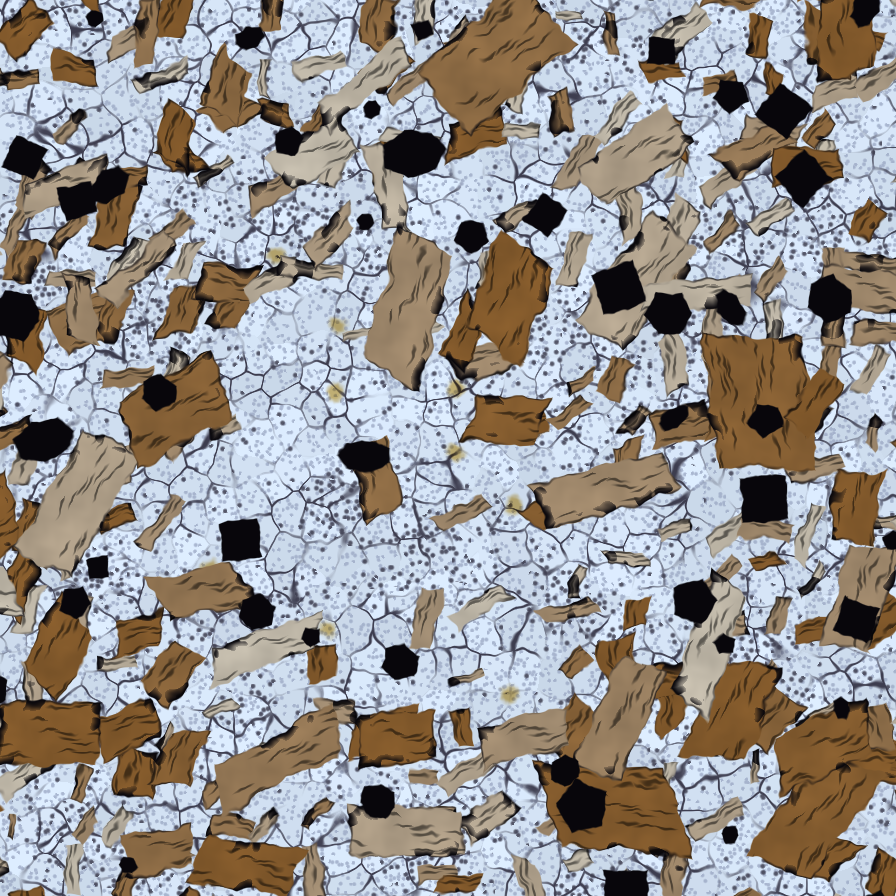
This texture is drawn by a WebGL 2 fragment shader. Its source:

```glsl
#version 300 es
precision highp float;
// Thin section of a schist: a pale mosaic of speckled grains with fine sutures,
// crossed by tan and brown mica flakes and dotted with black opaque crystals.
// Cellular noise makes mosaic, specks and cleavage; layered sines warp outlines.

uniform vec2 u_resolution;
out vec4 fragColor;

const vec3 QUARTZ = vec3(0.83, 0.89, 0.96);
const vec3 HAZE   = vec3(0.60, 0.65, 0.76);
const vec3 SUTURE = vec3(0.24, 0.24, 0.31);
const vec3 BEIGE  = vec3(0.75, 0.72, 0.66);
const vec3 TAN    = vec3(0.62, 0.53, 0.42);
const vec3 BROWN  = vec3(0.51, 0.35, 0.17);
const vec3 OPAQUE = vec3(0.03, 0.025, 0.045);
const vec3 STAIN  = vec3(0.86, 0.73, 0.45);

const float GRAIN_SCALE  = 30.0;
const float SPECK_SCALE  = 135.0;
const float HAZE_SCALE   = 210.0;
const float LARGE_FLAKES = 8.0;
const float SMALL_FLAKES = 18.0;
const float OPAQUE_SCALE = 9.0;
const float STAIN_SCALE  = 15.0;
const float FLAKE_CHANCE = 0.78;
const float OPAQUE_CHANCE = 0.55;
const float FLAKE_ANGLE  = 0.8;
const float ANGLE_SPREAD = 2.0;
const vec2  CLEARING     = vec2(0.44, 0.43);

float pixel;   // one pixel in canvas units

vec3 hash3(vec2 p) {
  vec3 q = fract(p.xyx * vec3(0.1031, 0.1030, 0.0973));
  q += dot(q, q.yxz + 33.33);
  return fract((q.xxy + q.yzz) * q.zyx);
}

mat2 rotation(float a) { return mat2(cos(a), sin(a), -sin(a), cos(a)); }

float inside(float d) { return 1.0 - smoothstep(-pixel, pixel, d); }

// Layered sines, roughly -1 to 1
float waves(vec2 p) {
  float sum = 0.0, amp = 0.6;
  for (int i = 0; i < 4; i++) {
    p = mat2(0.54, 0.84, -0.84, 0.54) * p + 1.7;
    sum += amp * sin(p.x + 1.6 * sin(0.8 * p.y));
    p *= 1.8;
    amp *= 0.6;
  }
  return sum;
}

// Cellular noise: nearest distance, gap to the second nearest, cell id
vec3 cells(vec2 p) {
  vec2 base = floor(p);
  float near = 9.0, second = 9.0, id = 0.0;
  for (int y = -1; y <= 1; y++)
  for (int x = -1; x <= 1; x++) {
    vec2 cell = base + vec2(x, y);
    vec3 h = hash3(cell);
    float d = distance(p, cell + h.xy);
    if (d < near) { second = near; near = d; id = h.z; }
    else second = min(second, d);
  }
  return vec3(near, second - near, id);
}

// 0 in the mica-poor patch, 1 in the mica-rich surroundings
float micaRichness(vec2 p) {
  return smoothstep(0.1, 0.36, distance(p, CLEARING) + 0.09 * waves(p * 9.0));
}

// Pale mosaic with sutures, haze and dark specks
vec3 matrix(vec2 p) {
  vec2 warped = p + 0.006 * vec2(waves(p * 45.0), waves(p * 45.0 + 7.0));
  vec3 grain = cells(warped * GRAIN_SCALE);
  vec3 haze = cells(p * HAZE_SCALE);
  vec3 speck = cells(p * SPECK_SCALE + 31.0);
  vec3 col = QUARTZ * mix(0.95, 1.05, grain.z);
  col = mix(col, HAZE, 0.75 * step(0.66, haze.z) * (1.0 - smoothstep(0.2, 0.7, haze.x)));

  float dusty = smoothstep(0.0, 0.9, waves(rotation(0.5) * p * vec2(13.0, 19.0)));
  float density = mix(0.08, 0.5, dusty) * mix(0.5, 1.0, step(0.3, grain.z));
  float dots = step(speck.z, density) * (1.0 - smoothstep(0.15, 0.55, speck.x));
  col = mix(col, SUTURE, 0.85 * dots);

  float line = 1.0 - smoothstep(0.0006, 0.0024 + pixel, grain.y / GRAIN_SCALE);
  return mix(col, SUTURE, line * smoothstep(-0.8, 0.7, waves(p * 38.0 + 3.0)));
}

// Ragged, skewed flakes with dark rims, cleavage dashes and black scraps
void paintFlakes(inout vec3 col, vec2 p, float scale, float seed) {
  vec2 ragged = p + 0.0045 * vec2(waves(p * 65.0 + seed), waves(p * 65.0 - seed));
  vec2 base = floor(p * scale), local = vec2(0.0);
  float cover = 0.0;
  float rimNoise = waves(p * 50.0 + seed);
  for (int y = -1; y <= 1; y++)
  for (int x = -1; x <= 1; x++) {
    vec2 cell = base + vec2(x, y);
    vec3 place = hash3(cell + seed), kind = hash3(cell + seed + 57.0);
    vec2 centre = (cell + 0.2 + 0.6 * place.xy) / scale;
    if (place.z > FLAKE_CHANCE * mix(0.2, 1.0, micaRichness(centre))) continue;
    vec2 q = rotation(-FLAKE_ANGLE - ANGLE_SPREAD * (kind.x - 0.5)) * (ragged - centre);
    float len = mix(0.28, 0.64, kind.y) / scale;
    float wid = len * (mix(0.24, 0.5, place.x) + 0.25 * step(0.7, kind.z));
    float d = max(abs(q.x + q.y * (place.y - 0.5)) - len, abs(q.y) - wid);
    vec3 tint = mix(BEIGE, TAN, smoothstep(0.1, 0.5, kind.z));
    tint = mix(tint, BROWN, smoothstep(0.55, 0.85, kind.z));
    tint *= 1.0 + 0.06 * rimNoise;
    float rim = smoothstep(-0.0035, -0.0005, d) * smoothstep(-0.6, 0.6, rimNoise);
    float scrap = smoothstep(-0.014, 0.0, d) * smoothstep(0.55, 0.7, rimNoise);
    tint = mix(tint, OPAQUE, max(0.75 * rim, step(0.2, scrap) * scrap));
    float mask = inside(d);
    col = mix(col, tint, mask);
    if (mask > 0.5) { local = q; cover = mask; }
  }
  vec3 dash = cells(local * vec2(24.0, 170.0) + seed);
  col *= 1.0 - 0.5 * cover * step(0.6, dash.z) * (1.0 - smoothstep(0.1, 0.4, dash.x));
}

// Soft ochre stains, mostly in the clearing
void paintStains(inout vec3 col, vec2 p) {
  vec2 cell = floor(p * STAIN_SCALE);
  vec3 h = hash3(cell + 211.0);
  vec2 centre = (cell + 0.3 + 0.4 * h.xy) / STAIN_SCALE;
  float d = distance(p, centre) + 0.003 * waves(p * 150.0);
  float chance = 0.25 * (1.0 - micaRichness(centre));
  col = mix(col, col * STAIN, step(h.z, chance) * (1.0 - smoothstep(0.004, 0.014, d)));
}

// Black crystals: worn polygons of four to seven sides
void paintOpaques(inout vec3 col, vec2 p) {
  vec2 base = floor(p * OPAQUE_SCALE);
  vec2 worn = p + 0.0018 * vec2(waves(p * 110.0), waves(p * 110.0 + 5.0));
  for (int y = -1; y <= 1; y++)
  for (int x = -1; x <= 1; x++) {
    vec2 cell = base + vec2(x, y);
    vec3 place = hash3(cell + 101.0), shape = hash3(cell + 149.0);
    if (place.z > OPAQUE_CHANCE) continue;
    vec2 q = rotation(6.28 * shape.x) * (worn - (cell + place.xy) / OPAQUE_SCALE);
    q.x *= mix(1.0, 0.55, smoothstep(0.75, 1.0, shape.z));
    float sector = 6.2832 / floor(4.0 + 4.0 * shape.z);
    float a = atan(q.y, q.x);
    float d = length(q) * cos(a - sector * floor(0.5 + a / sector));
    col = mix(col, OPAQUE, inside(d - mix(0.009, 0.027, shape.y * shape.y)));
  }
}

void main() {
  pixel = 1.0 / u_resolution.y;
  vec2 p = gl_FragCoord.xy * pixel;
  vec3 col = matrix(p);
  paintStains(col, p);
  paintFlakes(col, p, SMALL_FLAKES, 13.0);
  paintFlakes(col, p, LARGE_FLAKES, 41.0);
  paintOpaques(col, p);
  fragColor = vec4(col, 1.0);
}
```
